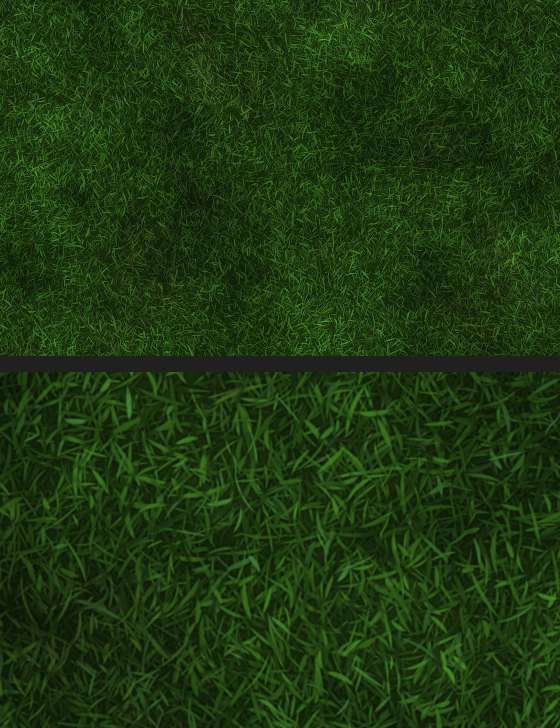
Top, the full canvas; bottom, a detail of the centre.
Reproduce this texture procedurally as a Shadertoy shader.

```glsl
// Draws a dense, dark green lawn of fine tangled grass blades seen from above.

const int LAYERS = 16;
const vec3 SOIL_GREEN = vec3(0.070, 0.130, 0.034);
const vec3 DEEP_GREEN = vec3(0.055, 0.098, 0.026);
const vec3 LEAF_GREEN = vec3(0.195, 0.390, 0.093);
const vec3 DRY_STRAW = vec3(0.27, 0.32, 0.13);
const vec3 COOL_GREEN = vec3(0.22, 0.42, 0.20);

// Four random values in 0..1 from a cell and a seed.
vec4 hash4(vec2 cell, float seed) {
    vec4 h = fract(vec4(cell.xyx, seed) * vec4(0.1031, 0.1030, 0.0973, 0.1099));
    h += dot(h, h.wzxy + 33.33);
    return fract((h.xxyz + h.yzzw) * h.zywx);
}

// Layered sines, roughly -1..1, for soft uneven patches.
float patches(vec2 p, float seed) {
    float sum = 0.0;
    float amplitude = 0.5;
    for (int i = 0; i < 4; i++) {
        p = mat2(0.8, 0.6, -0.6, 0.8) * p + seed;
        sum += amplitude * sin(p.x + 1.3 * sin(p.y + seed)) * cos(0.8 * p.y);
        p *= 1.8;
        amplitude *= 0.62;
    }
    return sum;
}

// Distance to the nearest scattered point, for clumps.
float cellular(vec2 p, float seed) {
    vec2 cell = floor(p);
    float nearest = 2.0;
    for (int y = -1; y <= 1; y++)
    for (int x = -1; x <= 1; x++) {
        vec2 id = cell + vec2(x, y);
        nearest = min(nearest, length(id + hash4(id, seed).xy - p));
    }
    return nearest;
}

// Coverage of a curved blade tapering to both ends; x is leaf, y is shadow.
vec2 blade(vec2 d, float angle, float halfLength, float halfWidth, float bend, float soft) {
    float c = cos(angle);
    float s = sin(angle);
    vec2 q = vec2(c * d.x + s * d.y, c * d.y - s * d.x);
    float along = q.x / halfLength;
    float across = abs(q.y - bend * halfLength * along * along);
    float width = halfWidth * (1.0 - along * along);
    float ends = 1.0 - smoothstep(0.6, 1.0, abs(along));
    float leaf = 1.0 - smoothstep(width - soft, width + soft, across);
    float shadow = 1.0 - smoothstep(width, width + 3.0 * soft, across);
    return ends * vec2(leaf, shadow);
}

// Blade colour from its shade, dryness and coolness.
vec3 bladeColor(float shade, float dry, float cool) {
    vec3 light = mix(LEAF_GREEN, DRY_STRAW, dry);
    light = mix(light, COOL_GREEN, cool);
    return mix(DEEP_GREEN, light, shade);
}

// Paints one layer of scattered blades over the colour below.
vec3 paintLayer(vec3 color, vec2 p, float size, float seed, float depth, float dry, float soft) {
    vec2 offset = hash4(vec2(seed, 7.0), 3.0).xy * 20.0 + 40.0;
    vec2 cell = floor(p / size + offset);
    for (int y = -1; y <= 1; y++)
    for (int x = -1; x <= 1; x++) {
        vec2 id = cell + vec2(x, y);
        vec4 place = hash4(id, seed);
        vec4 look = hash4(id, seed + 51.7);
        vec2 root = (id + 0.1 + 0.8 * place.xy - offset) * size;

        // Neighbouring blades lean alike, with wide scatter.
        float lean = 1.5 + 1.2 * patches(root * 5.0, 2.3);
        float angle = lean + 2.6 * (place.z - 0.5);
        float halfLength = size * mix(0.35, 0.85, place.w);
        float halfWidth = mix(0.0010, 0.0026, look.y * look.y);
        vec2 cover = blade(p - root, angle, halfLength, halfWidth, 0.5 * (look.x - 0.5), soft);

        float shade = (0.10 + 0.92 * look.z) * mix(0.8, 1.05, depth);
        float dryness = dry * step(0.45, look.w);
        float cool = 0.7 * step(look.w, 0.20);
        color *= 1.0 - 0.14 * cover.y;
        color = mix(color, bladeColor(shade, dryness, cool), cover.x * 0.88);
    }
    return color;
}

void mainImage(out vec4 fragColor, in vec2 fragCoord) {
    vec2 p = fragCoord / iResolution.y;
    float soft = max(0.0014, 0.5 / iResolution.y);

    // Broad light, tufts, dry areas and small shaded hollows.
    float light = patches(p * 6.0, 4.1);
    float tufts = patches(p * 22.0, 1.7);
    float dry = 0.75 * smoothstep(0.0, 0.7, patches(p * 7.0, 8.6));
    float hollow = smoothstep(0.25, 0.9, cellular(p * 9.0, 5.0));

    // Blades stacked from the shaded floor up to the lit tips.
    vec3 color = SOIL_GREEN;
    for (int i = 0; i < LAYERS; i++) {
        float layer = float(i);
        float depth = layer / float(LAYERS - 1);
        float size = mix(0.018, 0.048, fract(layer * 0.618));
        color = paintLayer(color, p, size, layer + 1.0, depth, dry, soft);
    }

    color *= 1.30 + 0.42 * light + 0.22 * tufts - 0.18 * hollow;
    fragColor = vec4(color, 1.0);
}
```
